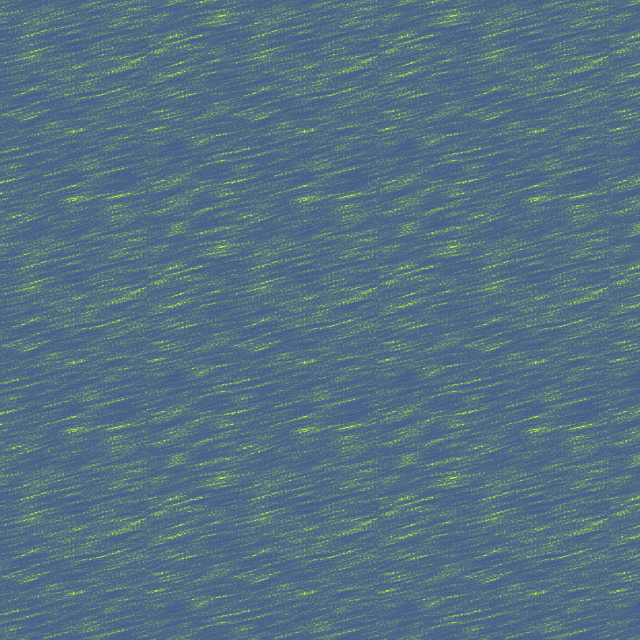
This texture is drawn by a three.js fragment shader. Its source:

```glsl
varying vec2 vUv;

#define BLUE vec3(0.27, 0.355, 0.553)
#define GREEN vec3(0.70, 0.93, 0.28)
#define TILES 2.77
#define SEAM_SHIFT 0.365
#define SLOPE 0.24
#define MEDIAN 0.12
#define PATCH_GAIN 0.8
#define STREAK_GAIN 1.8
#define THREAD_GAIN 1.6
#define GRAIN_GAIN 2.0

// Unit gradient at a lattice node
vec2 gradient(vec2 node) {
  vec3 q = fract(node.xyx * vec3(0.1031, 0.1030, 0.0973));
  q += dot(q, q.yzx + 33.33);
  float angle = 6.28318 * fract((q.x + q.y) * q.z);
  return vec2(cos(angle), sin(angle));
}

// Gradient noise with the given cells per tile, periodic in y
float noise(vec2 p, vec2 cells, float seed) {
  p *= cells;
  vec2 i = floor(p);
  vec2 f = p - i;
  vec2 w = f * f * f * (f * (f * 6.0 - 15.0) + 10.0);
  float low = mod(i.y, cells.y);
  float high = mod(i.y + 1.0, cells.y);
  float x = i.x + seed;
  float a = dot(gradient(vec2(x, low)), f);
  float b = dot(gradient(vec2(x + 1.0, low)), f - vec2(1.0, 0.0));
  float c = dot(gradient(vec2(x, high)), f - vec2(0.0, 1.0));
  float d = dot(gradient(vec2(x + 1.0, high)), f - vec2(1.0));
  return mix(mix(a, b, w.x), mix(c, d, w.x), w.y);
}

void main() {
  // Repeating tile, sheared along the streaks and slightly bent
  vec2 p = vUv * TILES;
  p.x = fract(p.x + SEAM_SHIFT);
  p.y -= SLOPE * p.x;
  p.y += 0.012 * noise(p, vec2(3.0, 5.0), 11.0);

  // Layers from broad patches down to fine dots
  float density = PATCH_GAIN * noise(p, vec2(4.0, 13.0), 37.0);
  density += STREAK_GAIN * noise(p, vec2(5.0, 62.0), 71.0);
  density += THREAD_GAIN * noise(p, vec2(11.0, 107.0), 131.0);
  density += GRAIN_GAIN * noise(p, vec2(112.0, 139.0), 211.0);

  // Exponential tone: mostly blue with rare bright flecks
  float fleck = min(MEDIAN * exp(density), 1.0);
  gl_FragColor = vec4(mix(BLUE, GREEN, fleck), 1.0);
}
```
